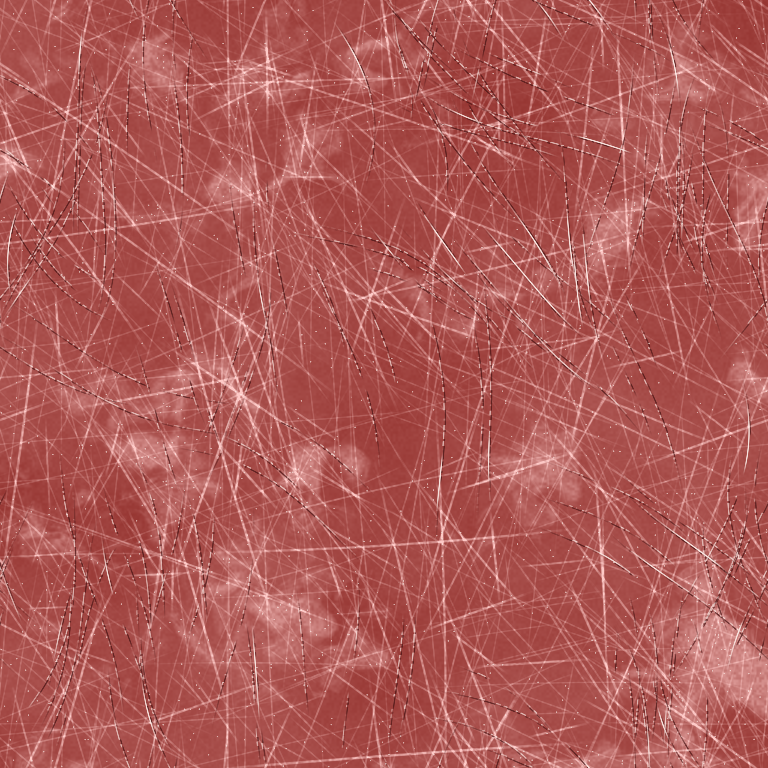
Write a three.js fragment shader that draws this texture.

```glsl
varying vec2 vUv;

const vec3 DEEP_RED = vec3(0.60, 0.225, 0.21);
const vec3 PALE_PINK = vec3(0.96, 0.74, 0.73);
const vec3 GROOVE_DARK = vec3(0.27, 0.07, 0.07);
const vec3 GLINT_WHITE = vec3(1.0, 0.95, 0.93);

const int SCRATCH_COUNT = 880;
const float SCRATCH_WIDTH = 0.0016;
const int FIBRE_COUNT = 150;
const float FIBRES_PER_BUNDLE = 3.0;
const float FIBRE_WIDTH = 0.0014;
const float BUNDLE_SPREAD = 0.11;
const float DOT_RATE = 340.0;
const float SPECK_CELLS = 256.0;
const float CLOUD_SCALE = 10.0;
const float GRAIN_SCALE = 300.0;
const float BASE_TONE = 0.1;

float hash(vec2 p) {
  vec3 q = fract(vec3(p.xyx) * 0.1031);
  q += dot(q, q.yzx + 33.33);
  return fract((q.x + q.y) * q.z);
}

vec4 hash4(float n) {
  vec4 q = fract(vec4(n) * vec4(0.1031, 0.1030, 0.0973, 0.1099));
  q += dot(q, q.wzxy + 33.33);
  return fract((q.xxyz + q.yzzw) * q.zywx);
}

float noise(vec2 p) {
  vec2 i = floor(p);
  vec2 f = fract(p);
  f = f * f * (3.0 - 2.0 * f);
  float low = mix(hash(i), hash(i + vec2(1.0, 0.0)), f.x);
  float high = mix(hash(i + vec2(0.0, 1.0)), hash(i + 1.0), f.x);
  return mix(low, high, f.y);
}

float fbm(vec2 p) {
  float sum = 0.0;
  float gain = 0.45;
  for (int i = 0; i < 5; i++) {
    sum += gain * noise(p);
    p = mat2(1.6, 1.2, -1.2, 1.6) * p + 7.3;
    gain *= 0.58;
  }
  return sum;
}

// Offset from a centre, wrapped at the canvas edge, in (along, across) axes
vec2 toLocal(vec2 p, vec2 centre, float angle) {
  vec2 d = fract(p - centre + 0.5) - 0.5;
  float c = cos(angle);
  float s = sin(angle);
  return vec2(c * d.x + s * d.y, c * d.y - s * d.x);
}

float stroke(float across, float width) {
  return 1.0 - smoothstep(0.2 * width, width, abs(across));
}

// Three families: steep, falling diagonal and shallow rising
float scratchAngle(float pick, float jitter) {
  float j = jitter - 0.5;
  if (pick < 0.56) return 1.62 + 1.2 * j;
  if (pick < 0.8) return -0.62 + 0.6 * j;
  return 0.22 + 0.5 * j;
}

// Long, nearly straight, tapered scratches
float scratches(vec2 p) {
  float sum = 0.0;
  for (int i = 0; i < SCRATCH_COUNT; i++) {
    vec4 a = hash4(float(i) + 11.0);
    vec4 b = hash4(float(i) + 1911.0);
    vec2 q = toLocal(p, a.xy, scratchAngle(a.z, a.w));
    q.y -= 0.3 * (b.w - 0.5) * q.x * q.x;
    float halfLength = mix(0.04, 0.3, b.x * b.x);
    float taper = 1.0 - smoothstep(0.3, 1.0, abs(q.x) / halfLength);
    float bold = b.y * b.y * b.y * b.y;
    sum += stroke(q.y, SCRATCH_WIDTH * (1.0 + 0.6 * bold)) * taper * mix(0.19, 0.6, bold);
  }
  return sum;
}

// Curved broken fibres in loose bundles: x is glint, y is groove
vec2 fibres(vec2 p) {
  vec2 relief = vec2(0.0);
  for (int i = 0; i < FIBRE_COUNT; i++) {
    float id = float(i);
    float bundle = floor(id / FIBRES_PER_BUNDLE);
    vec4 a = hash4(bundle + 301.0);
    vec4 b = hash4(bundle + 601.0);
    vec4 own = hash4(id + 1501.0);
    float angle = b.x < 0.72 ? 1.6 + 0.9 * (a.z - 0.5) : -0.6 + 0.5 * (a.z - 0.5);
    vec2 q = toLocal(p, a.xy, angle) + (own.xy - 0.5) * BUNDLE_SPREAD;
    float bend = 2.6 * (a.w - 0.5) + 0.8 * (own.z - 0.5);
    float wave = q.x * 15.0 + b.y * 6.28;
    float slope = 2.0 * bend * q.x + 0.15 * cos(wave);
    float across = (q.y - bend * q.x * q.x - 0.01 * sin(wave)) / sqrt(1.0 + slope * slope);
    float ends = 1.0 - smoothstep(0.5, 1.0, abs(q.x) / mix(0.06, 0.19, own.w));
    if (ends > 0.0 && abs(across) < 3.0 * FIBRE_WIDTH) {
      float dots = smoothstep(0.4, 0.65, noise(vec2(q.x * DOT_RATE, id * 3.7)));
      float gaps = smoothstep(0.2, 0.55, noise(vec2(q.x * 45.0, id + 9.5)));
      float solid = smoothstep(0.68, 0.85, noise(vec2(q.x * 12.0, id + 50.5)));
      float glint = stroke(across - 0.5 * FIBRE_WIDTH, FIBRE_WIDTH) * max(dots * gaps * 0.7, solid);
      float groove = stroke(across + 0.6 * FIBRE_WIDTH, FIBRE_WIDTH) * gaps * mix(0.95, 0.15, dots);
      relief = max(relief, vec2(glint, groove) * ends);
    }
  }
  return relief;
}

// Tiny round flecks, one at most per cell
float specks(vec2 p, float density) {
  vec2 cell = floor(p * SPECK_CELLS);
  vec2 centre = 0.35 + 0.3 * vec2(hash(cell + 17.0), hash(cell + 71.0));
  float d = length(fract(p * SPECK_CELLS) - centre);
  return step(1.0 - density, hash(cell)) * (1.0 - smoothstep(0.15, 0.35, d));
}

void main() {
  vec2 p = vUv;

  // Mottled ground with small ragged chalky patches
  float mottle = fbm(p * 6.0 + 3.0) - 0.5;
  vec2 warp = vec2(noise(p * 28.0), noise(p * 28.0 + 40.0)) - 0.5;
  float patches = smoothstep(0.53, 0.78, fbm(p * CLOUD_SCALE + 0.6 * warp + 20.0));
  float grain = noise(p * GRAIN_SCALE) - 0.5;
  float tone = BASE_TONE + 0.32 * mottle + 0.48 * patches + (0.07 + 0.2 * patches) * grain;

  // Scratches lighten the ground
  float scratch = scratches(p);
  tone += scratch * (0.95 + 0.7 * grain);
  vec3 color = mix(DEEP_RED, PALE_PINK, clamp(tone, -0.12, 1.1));

  // Embossed fibres and flecks on top
  vec2 relief = fibres(p);
  color = mix(color, GROOVE_DARK, relief.y * 0.75);
  color = mix(color, GLINT_WHITE, relief.x * 0.9);
  float density = 0.012 + 0.06 * patches + 0.06 * min(scratch, 1.0);
  color = mix(color, GLINT_WHITE, 0.6 * specks(p, density));
  gl_FragColor = vec4(color, 1.0);
}
```
